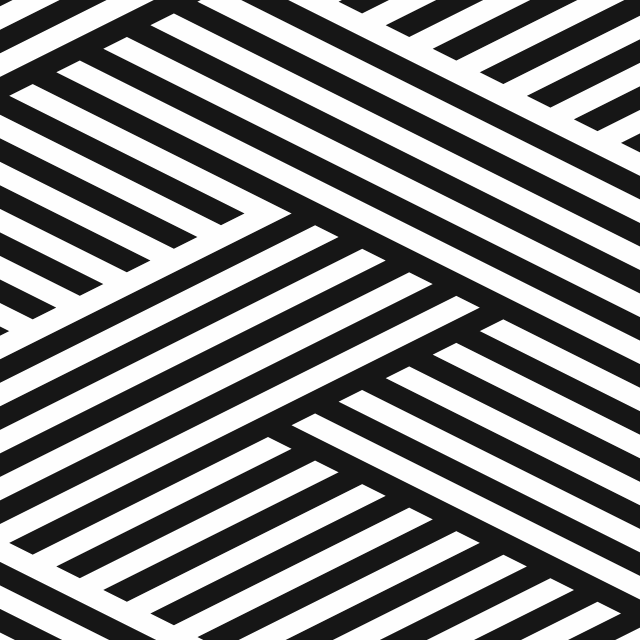
This pattern is drawn by a Shadertoy shader. Its source:

```glsl
// Two-tone woven stripes on a sheared lattice: each block of ten stripes runs
// either up or down to the right, with a modular rule picking the direction.
// Stripe widths are equal; edges are smoothed by averaging a sample grid.

const vec3  INK          = vec3(0.085);
const vec3  PAPER        = vec3(0.995);
const float STRIPE       = 0.03677;             // vertical stripe thickness
const float SLOPE        = 0.5;                 // rise over run of the stripes
const vec2  PHASE        = vec2(-2.876, -4.266); // lattice shift, in stripes
const float BLOCK        = 10.0;                // stripes per block
const float ROW_STEP     = 4.0;                 // rule advance per block row
const float WEAVE_PERIOD = 13.0;                // blocks before the rule repeats
const int   SAMPLES      = 5;                   // samples per pixel side

// Lattice axes: x counts falling stripes, y counts rising stripes.
vec2 toLattice(vec2 p) {
    float depth = 1.0 - p.y;
    return vec2(depth - SLOPE * p.x, depth + SLOPE * p.x) / STRIPE + PHASE;
}

// True where the block's stripes climb to the right.
bool isRising(vec2 block) {
    float s = mod(ROW_STEP * block.x + block.y + 0.5, WEAVE_PERIOD) - 0.5;
    float k = min(s, WEAVE_PERIOD - s);
    return abs(k - 1.0) < 0.5 || k > 4.5;
}

// 1 on a light stripe, 0 on a dark one.
float weave(vec2 p) {
    vec2 q = toLattice(p);
    float across = isRising(floor(q / BLOCK)) ? q.y : q.x;
    return 1.0 - step(0.5, fract(0.5 * across));
}

void mainImage(out vec4 fragColor, in vec2 fragCoord) {
    // Average a regular grid of samples over the pixel.
    float light = 0.0;
    for (int j = 0; j < SAMPLES; j++) {
        for (int i = 0; i < SAMPLES; i++) {
            vec2 jitter = (vec2(i, j) + 0.5) / float(SAMPLES) - 0.5;
            light += weave((fragCoord + jitter) / iResolution.y);
        }
    }
    light /= float(SAMPLES * SAMPLES);
    fragColor = vec4(mix(INK, PAPER, light), 1.0);
}
```
